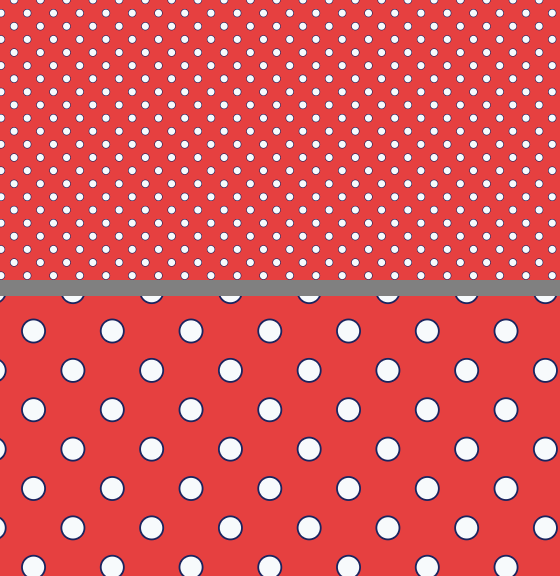
Top: the whole. Bottom: its middle third, enlarged.
Write a Shadertoy shader that draws this pattern.

```glsl
// Staggered polka dots: white discs with a thin navy rim on a flat red ground.
// Two interleaved square lattices give the distance to the nearest dot centre;
// disc coverage is then smoothed over one pixel and layered.

const float PERIOD = 0.09375;                // repeat size, in canvas heights
const vec2 LATTICE_SHIFT = vec2(0.537, 0.0); // first dot from top left, in repeats
const float RIM_RADIUS = 0.158;              // outer edge of the rim, in repeats
const float DOT_RADIUS = 0.135;              // edge of the white disc, in repeats

const vec3 RED = vec3(0.90, 0.25, 0.25);
const vec3 NAVY = vec3(0.10, 0.14, 0.37);
const vec3 WHITE = vec3(0.97, 0.98, 0.99);

// Distance to the nearest integer lattice point
float latticeDistance(vec2 p) {
    return length(p - round(p));
}

// Distance to the nearest point of a lattice with an extra point per cell centre
float staggeredDistance(vec2 p) {
    return min(latticeDistance(p), latticeDistance(p - 0.5));
}

// Antialiased disc coverage
float discCoverage(float dist, float radius, float pixel) {
    return clamp(0.5 + (radius - dist) / pixel, 0.0, 1.0);
}

void mainImage(out vec4 fragColor, in vec2 fragCoord) {
    // Repeat coordinates, measured from the top left corner
    vec2 fromTopLeft = vec2(fragCoord.x, iResolution.y - fragCoord.y);
    float pixel = 1.0 / (iResolution.y * PERIOD);
    vec2 cell = fromTopLeft * pixel - LATTICE_SHIFT;

    // Ground, rim, then disc
    float dist = staggeredDistance(cell);
    vec3 color = mix(RED, NAVY, discCoverage(dist, RIM_RADIUS, pixel));
    color = mix(color, WHITE, discCoverage(dist, DOT_RADIUS, pixel));
    fragColor = vec4(color, 1.0);
}
```
